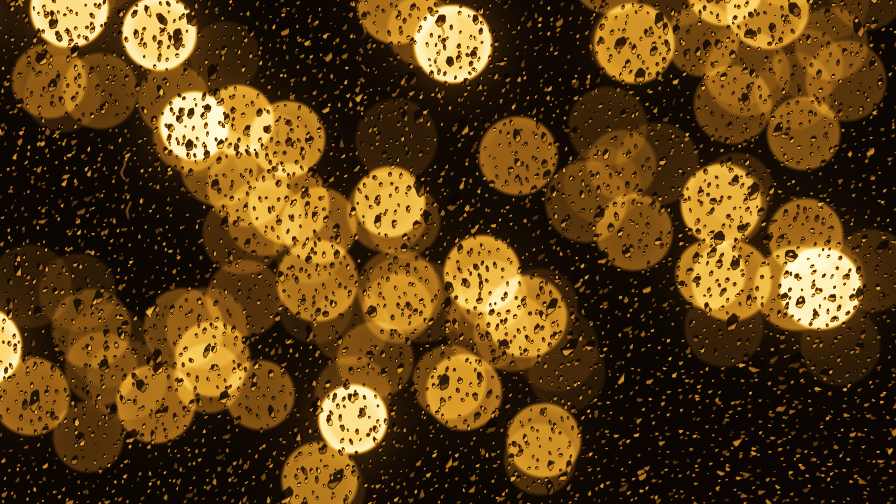
This background is drawn by a Shadertoy shader. Its source:

```glsl
float hash(vec2 p) {
    return fract(sin(dot(p, vec2(127.1, 311.7))) * 43758.5453);
}

vec2 hash2(vec2 p) {
    return vec2(hash(p), hash(p + 37.3));
}

// Near black through amber and gold to cream
vec3 amberRamp(float v) {
    vec3 c = mix(vec3(0.04, 0.02, 0.007), vec3(0.32, 0.19, 0.04), clamp(v / 0.25, 0.0, 1.0));
    c = mix(c, vec3(0.62, 0.39, 0.09), clamp((v - 0.25) / 0.25, 0.0, 1.0));
    c = mix(c, vec3(0.87, 0.62, 0.16), clamp((v - 0.50) / 0.20, 0.0, 1.0));
    c = mix(c, vec3(0.98, 0.81, 0.36), clamp((v - 0.70) / 0.17, 0.0, 1.0));
    c = mix(c, vec3(0.99, 0.93, 0.69), clamp((v - 0.87) / 0.10, 0.0, 1.0));
    return mix(c, vec3(1.0, 0.99, 0.88), clamp((v - 0.97) / 0.08, 0.0, 1.0));
}

// Out of focus lamps scattered along strands, screened over each other
float bokeh(vec2 p) {
    vec4 strands[6] = vec4[6](
        vec4(0.04, 0.96, 0.60, 0.68), vec4(0.00, 0.40, 0.64, 0.14),
        vec4(0.86, 0.88, 1.03, 0.10), vec4(1.16, 0.76, 1.72, 0.32),
        vec4(1.26, 0.97, 1.68, 0.86), vec4(0.50, 0.56, 0.86, 0.30));
    float unlit = 1.0;
    for (int s = 0; s < 6; s++) {
        for (int i = 0; i < 18; i++) {
            vec2 id = vec2(float(i), float(s) * 17.0 + 3.0);
            vec2 center = mix(strands[s].xy, strands[s].zw, (float(i) + hash(id)) / 18.0);
            center += (hash2(id + 5.7) - 0.5) * 0.28;
            float radius = mix(0.068, 0.084, hash(id + 9.1));
            float h = hash(id + 21.4);
            float power = h > 0.93 ? 0.92 : 0.10 + 0.64 * pow(h, 1.6);
            float d = length(p - center) - radius;
            float disc = 1.0 - smoothstep(-0.005, 0.005, d);
            float rim = 0.92 + 0.08 * smoothstep(-0.03, -0.006, d);
            float halo = 0.18 * power * power * exp(-max(d, 0.0) * 26.0);
            unlit *= 1.0 - power * mix(halo, rim, disc);
        }
    }
    return 1.0 - unlit;
}

// Rain drops on a jittered grid: x is coverage, y is the refracted glint
vec2 drops(vec2 p, float cell, float density, float glintEdge) {
    vec2 home = floor(p / cell);
    vec2 result = vec2(0.0);
    for (int y = -1; y <= 1; y++) {
        for (int x = -1; x <= 1; x++) {
            vec2 id = home + vec2(float(x), float(y));
            vec2 seed = id + cell * 911.0;
            if (hash(seed) > density) continue;
            vec2 center = (id + 0.5 + (hash2(seed + 3.3) - 0.5) * 0.9) * cell;
            float radius = cell * mix(0.11, 0.22, hash(seed + 8.2));
            // Drops lean over towards the lower right
            float lean = 0.9 * smoothstep(0.9, 1.6, center.x) * (1.0 - center.y);
            lean += (hash(seed + 12.6) - 0.5) * 1.1;
            vec2 q = p - center;
            q = mat2(cos(lean), sin(lean), -sin(lean), cos(lean)) * q;
            q /= radius * vec2(0.9, mix(1.0, 1.8, hash(seed + 15.9)));
            float angle = atan(q.y, q.x + 0.0001);
            float phase = 6.28 * hash(seed + 19.5);
            float d = length(q) + 0.10 * sin(2.0 * angle + phase) + 0.06 * sin(5.0 * angle - phase);
            float blur = min(0.7 / (iResolution.y * radius), 0.45);
            float body = 1.0 - smoothstep(1.0 - blur, 1.0 + blur, d);
            float inner = 1.0 - smoothstep(0.88 - blur, 0.88 + blur, d);
            float side = smoothstep(glintEdge - 0.2, glintEdge + 0.2, 0.5 * q.x - q.y);
            float glint = inner * side * mix(0.35, 1.0, hash(seed + 27.1));
            result = max(result, vec2(body, glint));
        }
    }
    return result;
}

// Thin broken trickles running down the glass
float trickles(vec2 p) {
    float sum = 0.0;
    for (int i = 0; i < 4; i++) {
        vec2 id = vec2(float(i), 71.0);
        vec2 top = vec2(0.25 + 0.2 * float(i) + 0.1 * hash(id), 0.7 + 0.35 * hash(id + 2.0));
        float along = (top.y - p.y) / 0.16;
        float x = top.x + 0.006 * sin(p.y * 45.0 + float(i)) + 0.003 * sin(p.y * 170.0);
        float line = 1.0 - smoothstep(0.001, 0.004, abs(p.x - x));
        float broken = smoothstep(-0.3, 0.5, sin(p.y * 230.0 + 3.0 * sin(p.y * 71.0)));
        sum += line * broken * step(0.0, along) * step(along, 1.0);
    }
    return sum;
}

void mainImage(out vec4 fragColor, in vec2 fragCoord) {
    vec2 p = fragCoord / iResolution.y;
    float light = bokeh(p);

    // Three sizes of drop: fine spray, beads and heavy drops
    vec2 wet = drops(p, 0.020, 0.85, -0.15);
    wet = max(wet, drops(p, 0.032, 0.55, 0.0));
    wet = max(wet, drops(p, 0.058, 0.36, 0.35));

    float tone = mix(light * 1.06, light * 0.10, wet.x * 0.92);
    tone = max(tone, wet.y * (0.68 + 0.2 * light));
    tone = mix(tone, 0.5, 0.7 * trickles(p));

    fragColor = vec4(amberRamp(tone), 1.0);
}
```
